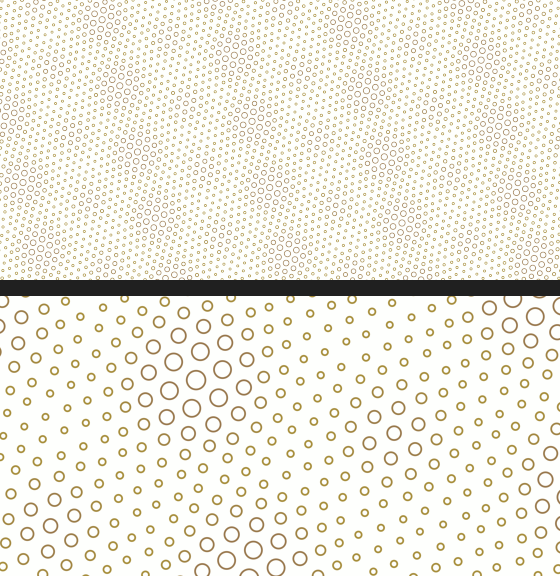
Top: the whole. Bottom: its middle third, enlarged.
A Shadertoy shader for this pattern:

```glsl
// Fine gold rings on white, set on a slanted hexagonal lattice.
// A coarser lattice of swells enlarges the rings and pushes them apart, with
// strong and weak rows in turn; gradient noise loosens the order in between.

// Lattice steps in canvas heights, and the swell steps counted in rings
const mat2 RING_BASIS = mat2(0.02607, 0.01030, 0.02197, -0.01744);
const mat2 SWELL_BASIS = mat2(-6.0, 10.0, 4.0, 6.0);

vec2 gradientAt(vec2 cell) {
    float angle = 6.2832 * fract(sin(dot(cell, vec2(127.1, 311.7))) * 43758.55);
    return vec2(cos(angle), sin(angle));
}

float gradientNoise(vec2 p) {
    vec2 i = floor(p), f = p - i;
    vec2 u = f * f * f * (f * (f * 6.0 - 15.0) + 10.0);
    vec2 e = vec2(1.0, 0.0);
    float low = mix(dot(gradientAt(i), f), dot(gradientAt(i + e), f - e), u.x);
    float high = mix(dot(gradientAt(i + e.yx), f - e.yx),
                     dot(gradientAt(i + 1.0), f - 1.0), u.x);
    return mix(low, high, u.y);
}

// Sums the four surrounding swells: xy = outward push, z = size gain
vec3 swell(vec2 site) {
    vec2 corner = floor(inverse(SWELL_BASIS) * site + 0.001);
    vec3 total = vec3(0.0);
    for (int k = 0; k < 4; k++) {
        vec2 node = corner + vec2(k & 1, k >> 1);
        bool strong = mod(node.y, 2.0) < 0.5;
        vec2 away = RING_BASIS * (site - SWELL_BASIS * node);
        float reach = strong ? 0.077 : 0.064;
        float bump = exp(-dot(away, away) / (reach * reach));
        total += bump * (strong ? vec3(0.25 * away, 1.0) : vec3(0.12 * away, 0.62));
    }
    return total;
}

void mainImage(out vec4 fragColor, in vec2 fragCoord) {
    float pixel = 1.0 / iResolution.y;
    vec2 p = fragCoord * pixel - vec2(0.3646, 0.9297);
    vec2 nearest = round(inverse(RING_BASIS) * p);
    vec3 color = vec3(0.995, 1.0, 0.993);

    for (int y = -1; y <= 1; y++)
    for (int x = -1; x <= 1; x++) {
        // Ring centre: lattice site, swell push and loose drift
        vec2 site = nearest + vec2(x, y);
        vec2 center = RING_BASIS * site;
        vec3 s = swell(site);
        vec2 drift = vec2(gradientNoise(center * 47.0),
                          gradientNoise(center * 47.0 + 31.7));
        center += s.xy + 0.005 * drift * (1.0 - min(s.z, 0.9));

        // Thin outline, browner on the large rings
        float radius = 0.0034 + 0.0077 * s.z;
        float edge = abs(length(p - center) - radius);
        float soft = 0.75 * pixel;
        float ink = 1.0 - smoothstep(0.00105 - soft, 0.00105 + soft, edge);
        vec3 gold = vec3(0.65, 0.55, 0.22), brown = vec3(0.59, 0.46, 0.29);
        color = mix(color, mix(gold, brown, smoothstep(0.1, 0.7, s.z)), ink);
    }
    fragColor = vec4(color, 1.0);
}
```
